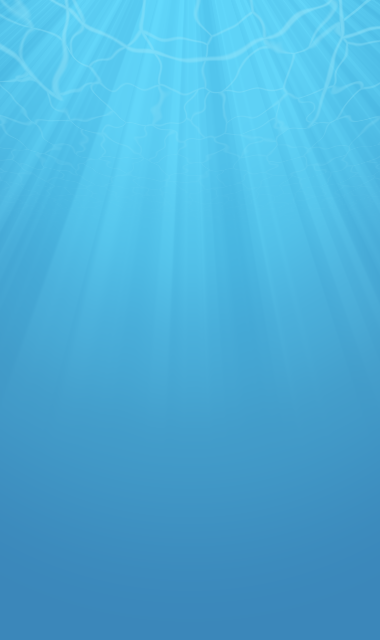
Give the GLSL for this background, as a WebGL 2 fragment shader.

```glsl
#version 300 es
precision highp float;
// Sunlit water: a deep blue gradient, fanned light rays and a receding web of caustics.
uniform vec2 u_resolution;
out vec4 fragColor;

const float HORIZON = 0.45;   // depth at which the caustic plane vanishes
const float RAY_SOURCE = 0.2; // height of the light above the surface

vec2 hash2(vec2 p) {
    vec3 q = fract(p.xyx * vec3(0.1031, 0.1030, 0.0973));
    q += dot(q, q.yzx + 33.33);
    return fract((q.xx + q.yz) * q.zy);
}

float gradientDot(vec2 cell, vec2 corner, vec2 f) {
    return dot(hash2(cell + corner) * 2.0 - 1.0, f - corner);
}

float gradientNoise(vec2 p) {
    vec2 i = floor(p), f = fract(p);
    vec2 u = f * f * f * (f * (f * 6.0 - 15.0) + 10.0);
    float low = mix(gradientDot(i, vec2(0, 0), f), gradientDot(i, vec2(1, 0), f), u.x);
    float high = mix(gradientDot(i, vec2(0, 1), f), gradientDot(i, vec2(1, 1), f), u.x);
    return mix(low, high, u.y);
}

vec2 warp(vec2 p, float frequency, float amount) {
    vec2 q = p * frequency;
    return p + amount * vec2(gradientNoise(q + 7.3), gradientNoise(q + 41.7));
}

// Distance to the nearest border between jittered cells.
float cellBorder(vec2 p) {
    vec2 base = floor(p), f = fract(p), nearest = vec2(0.0);
    float best = 9.0, border = 9.0;
    for (int k = 0; k < 9; k++) {
        vec2 g = vec2(k % 3 - 1, k / 3 - 1);
        vec2 r = g + hash2(base + g) - f;
        if (dot(r, r) < best) { best = dot(r, r); nearest = r; }
    }
    for (int k = 0; k < 25; k++) {
        vec2 g = vec2(k % 5 - 2, k / 5 - 2);
        vec2 r = g + hash2(base + g) - f, gap = r - nearest;
        if (dot(gap, gap) > 0.0001)
            border = min(border, dot(0.5 * (r + nearest), normalize(gap)));
    }
    return border;
}

float segmentDistance(vec2 p, vec2 a, vec2 b) {
    vec2 ab = b - a;
    return length(p - a - ab * clamp(dot(p - a, ab) / dot(ab, ab), 0.0, 1.0));
}

float line(float dist, float halfWidth, float blur) {
    return 1.0 - smoothstep(halfWidth - blur, halfWidth + blur, dist);
}

vec3 waterColor(float d) {
    vec3 c = mix(vec3(0.36, 0.825, 0.97), vec3(0.36, 0.81, 0.955), smoothstep(0.0, 0.22, d));
    c = mix(c, vec3(0.32, 0.76, 0.915), smoothstep(0.2, 0.40, d));
    c = mix(c, vec3(0.29, 0.69, 0.86), smoothstep(0.36, 0.54, d));
    c = mix(c, vec3(0.265, 0.625, 0.80), smoothstep(0.48, 0.70, d));
    return mix(c, vec3(0.23, 0.53, 0.73), smoothstep(0.6, 1.0, d));
}

// Signed brightness of broad and narrow shafts fanning from above.
float lightRays(vec2 p) {
    float angle = p.x / (p.y + RAY_SOURCE), sum = 0.0;
    for (int k = 0; k < 3; k++) {
        float n = gradientNoise(vec2(angle * (9.0 + 11.0 * float(k)) + 3.7, float(k) * 5.0 + 0.4));
        sum += smoothstep(-0.12, 0.12, n) - 0.5;
    }
    sum += 0.9 * line(abs(angle - 0.005), 0.03, 0.01) - 0.9 * line(abs(angle - 0.12), 0.025, 0.01);
    return sum * (1.0 - smoothstep(0.3, 0.74, p.y));
}

// Web of light on a plane receding downward.
float causticWeb(vec2 p, float pixel) {
    float depth = max(HORIZON - p.y, 0.04);
    vec2 plane = warp(vec2(p.x / (depth * 0.22), 1.6 / depth), 1.8, 0.45);
    float halfWidth = 0.028 + 0.035 * gradientNoise(plane * 0.9 + 15.0);
    float blur = 0.008 + pixel / (depth * 0.22);
    return line(cellBorder(plane), halfWidth, blur);
}

// Bold strands close to the surface.
float surfaceStrands(vec2 p, float pixel) {
    vec2 q = warp(p, 17.0, 0.022);
    float arc = abs(q.y - 0.092 + 2.05 * q.x * q.x) / sqrt(1.0 + 16.8 * q.x * q.x);
    float d = min(arc, segmentDistance(q, vec2(-0.30, 0.07), vec2(-0.20, 0.153)));
    d = min(d, segmentDistance(q, vec2(-0.19, -0.02), vec2(-0.20, 0.153)));
    d = min(d, segmentDistance(q, vec2(0.24, -0.02), vec2(0.235, 0.06)));
    d = min(d, segmentDistance(q, vec2(0.235, 0.06), vec2(0.185, 0.20)));
    d = min(d, segmentDistance(q, vec2(0.235, 0.06), vec2(0.31, 0.05)));
    return line(d, 0.0032 + 0.003 * gradientNoise(p * 22.0), 0.001 + pixel);
}

void main() {
    // Horizontal centre at zero; y counts downward from the surface.
    float pixel = 1.0 / u_resolution.y;
    vec2 p = vec2(gl_FragCoord.x - 0.5 * u_resolution.x, u_resolution.y - gl_FragCoord.y) * pixel;

    vec3 color = waterColor(length(p * vec2(1.25, 1.0)));
    color += vec3(0.016, 0.018, 0.013) * lightRays(p);

    float fade = 1.0 - smoothstep(0.02, 0.39, p.y);
    float light = max(0.36 * causticWeb(p, pixel), 0.46 * surfaceStrands(p, pixel));
    color = mix(color, vec3(0.62, 0.91, 0.98), light * fade);

    fragColor = vec4(color, 1.0);
}
```
